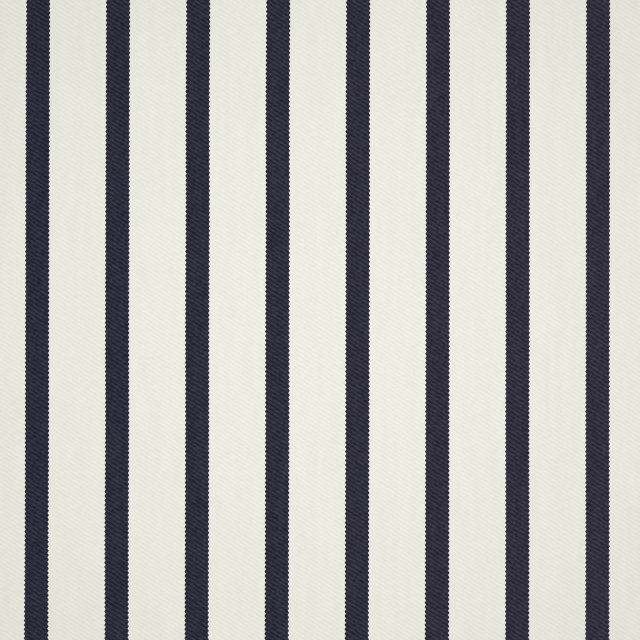
Write a WebGL 1 fragment shader that draws this texture.

```glsl
precision highp float;

uniform vec2 u_resolution;

#define STRIPES 8.0
#define STRIPE_WIDTH 0.0362
#define FIRST_CENTER 0.0595
#define LEAN 0.0030
#define THREADS 144.0
#define SCALLOP 0.0008
#define TWILL_SLOPE 0.62
#define TWILL_DARK 0.030
#define TWILL_PALE 0.009
#define CREAM vec3(0.918, 0.918, 0.880)
#define NAVY vec3(0.195, 0.186, 0.238)

const float TAU = 6.2831853;

float hash(vec2 p) {
    vec3 q = fract(vec3(p.xyx) * 0.1031);
    q += dot(q, q.yzx + 33.33);
    return fract((q.x + q.y) * q.z);
}

float valueNoise(vec2 p) {
    vec2 cell = floor(p);
    vec2 f = fract(p);
    f = f * f * (3.0 - 2.0 * f);
    float low = mix(hash(cell), hash(cell + vec2(1.0, 0.0)), f.x);
    float high = mix(hash(cell + vec2(0.0, 1.0)), hash(cell + 1.0), f.x);
    return mix(low, high, f.y);
}

// Diagonal ribs falling to the right, slightly uneven along each yarn
float twill(vec2 uv) {
    float wobble = 0.25 * valueNoise(uv * vec2(90.0, 60.0));
    return sin(TAU * (THREADS * (uv.y + TWILL_SLOPE * uv.x) + wobble));
}

// Coverage of the upright stripes, with thread-stepped edges
float stripeMask(vec2 uv, float pixel) {
    float lean = LEAN * (1.0 - 0.6 * uv.x) * (uv.y - 1.0);
    float waver = 0.0008 * (valueNoise(vec2(uv.x * STRIPES, uv.y * 6.0)) - 0.5);
    float x = uv.x - FIRST_CENTER - lean - waver;
    float offset = (fract(x * STRIPES + 0.5) - 0.5) / STRIPES;
    float scallop = SCALLOP * sin(TAU * THREADS * uv.y + sign(offset));
    float edge = abs(offset) - 0.5 * STRIPE_WIDTH - scallop;
    return 1.0 - smoothstep(-0.75 * pixel, 0.75 * pixel, edge);
}

void main() {
    vec2 uv = gl_FragCoord.xy / u_resolution;
    float pixel = 1.0 / u_resolution.x;

    // Weave detail
    float rib = twill(uv);
    float grain = valueNoise(uv * vec2(300.0, 380.0)) - 0.5;
    float slub = valueNoise(uv * vec2(110.0, 14.0)) - 0.5;

    // Pale ground
    vec3 ground = CREAM + TWILL_PALE * rib + 0.014 * grain + 0.008 * slub;

    // Dark yarn, a little deeper and bluer toward the left
    vec3 yarn = NAVY + TWILL_DARK * rib + 0.055 * grain + 0.016 * slub;
    yarn += mix(vec3(-0.018, -0.010, 0.0), vec3(0.010, 0.008, 0.006), uv.x);

    vec3 color = mix(ground, yarn, stripeMask(uv, pixel));

    // Soft light falling off toward the corners
    vec2 fromCenter = uv - vec2(0.52, 0.5);
    color *= 1.012 - 0.11 * dot(fromCenter, fromCenter);

    gl_FragColor = vec4(clamp(color, 0.0, 1.0), 1.0);
}
```
